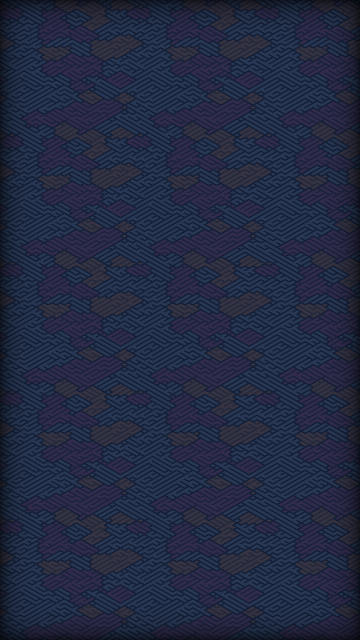
Write a Shadertoy shader that draws this pattern.

```glsl
const vec2 TILE_CELLS = vec2(16.0, 28.0);  // maze cells per repeat, across and up
const float PATCH_CELLS = 4.0;             // mean patch size in cells
const float TILE_WIDTH = 0.357;            // repeat size as a share of the width

const vec3 INK = vec3(0.075, 0.122, 0.215);
const vec3 BLUE = vec3(0.158, 0.217, 0.330);
const vec3 PURPLE = vec3(0.194, 0.172, 0.302);
const vec3 BROWN = vec3(0.212, 0.200, 0.258);

vec2 hash22(vec2 p) {
    vec3 q = fract(p.xyx * vec3(0.1031, 0.1030, 0.0973));
    q += dot(q, q.yzx + 33.33);
    return fract((q.xx + q.yz) * q.zy);
}

// Folds a skewed lattice point into one rectangular repeat
vec2 wrapLattice(vec2 c, vec2 period) {
    vec2 turns = floor(vec2(c.x + c.y, c.x - c.y) / (2.0 * period) + 0.001);
    return c - turns.x * vec2(period.x) - turns.y * vec2(period.y, -period.y);
}

// Nearest jittered seed: x = colour kind (0, 1, 2), y = preferred direction
vec2 patchAt(vec2 cell) {
    vec2 block = floor(cell / PATCH_CELLS);
    vec2 best = vec2(0.0);
    float nearest = 1e5;
    for (int j = -1; j <= 1; j++) {
        for (int i = -1; i <= 1; i++) {
            vec2 site = block + vec2(i, j);
            vec2 id = wrapLattice(site, TILE_CELLS / PATCH_CELLS);
            vec2 seed = (site + 0.1 + 0.8 * hash22(id + 7.0)) * PATCH_CELLS;
            vec2 away = abs(cell + 0.5 - seed);
            float d = max(away.x, away.y);
            if (d < nearest) {
                nearest = d;
                best = hash22(id + 61.0);
            }
        }
    }
    return vec2(step(best.x, 0.49) + step(best.x, 0.14), best.y);
}

// Walls are fainter inside purple and brown patches
float innerStrength(float kind) {
    return 1.0 - 0.22 * kind;
}

// Strength of the wall on the left (x) and bottom (y) of a cell
vec2 wallsOf(vec2 cell) {
    vec2 here = patchAt(cell);
    vec2 beside = vec2(patchAt(cell - vec2(1, 0)).x, patchAt(cell - vec2(0, 1)).x);
    float bias = here.y < 0.5 ? 0.17 : 0.83;
    float isLeft = step(hash22(wrapLattice(cell, TILE_CELLS) + 19.0).x, bias);
    vec2 inner = vec2(isLeft, 1.0 - isLeft) * innerStrength(here.x);
    vec2 border = step(vec2(0.5), abs(beside - here.x));
    return max(inner, border);
}

float lineCover(float dist, float halfWidth, float soft) {
    return 1.0 - smoothstep(halfWidth - soft, halfWidth + soft, dist);
}

float mazeInk(vec2 cell, vec2 f, float kind, float halfWidth, float soft) {
    vec2 low = wallsOf(cell);
    float right = wallsOf(cell + vec2(1, 0)).x;
    float top = wallsOf(cell + vec2(0, 1)).y;
    float ink = low.x * lineCover(f.x, halfWidth, soft);
    ink = max(ink, low.y * lineCover(f.y, halfWidth, soft));
    ink = max(ink, right * lineCover(1.0 - f.x, halfWidth, soft));
    ink = max(ink, top * lineCover(1.0 - f.y, halfWidth, soft));
    // Every lattice corner carries a wall end
    vec2 corner = min(f, 1.0 - f);
    float joint = lineCover(max(corner.x, corner.y), halfWidth, soft);
    return max(ink, joint * innerStrength(kind));
}

vec3 fillColour(float kind) {
    return kind < 0.5 ? BLUE : kind < 1.5 ? PURPLE : BROWN;
}

// Darkening towards the border, distances in canvas widths
float edgeShade(vec2 p, vec2 size) {
    vec2 d = min(p, size - p);
    vec2 shade = 1.0 - 0.58 * exp(-d / 0.028);
    return shade.x * shade.y;
}

void mainImage(out vec4 fragColor, in vec2 fragCoord) {
    vec2 p = fragCoord / iResolution.x;
    vec2 size = iResolution.xy / iResolution.x;

    // Skewed axes make the shallow diagonal lattice
    vec2 scaled = p * TILE_CELLS / TILE_WIDTH;
    vec2 lattice = vec2(scaled.x + scaled.y, scaled.x - scaled.y);
    vec2 cell = floor(lattice);
    float pixel = length(TILE_CELLS) / (TILE_WIDTH * iResolution.x);

    float kind = patchAt(cell).x;
    float ink = mazeInk(cell, lattice - cell, kind, 0.18, 0.5 * pixel);
    vec3 colour = mix(fillColour(kind), INK, ink);
    fragColor = vec4(colour * edgeShade(p, size), 1.0);
}
```
